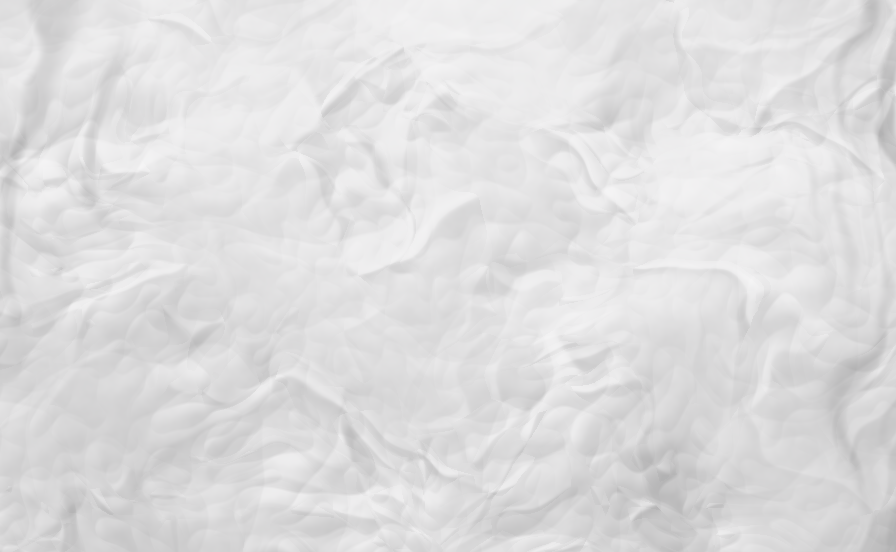
This texture is drawn by a WebGL 1 fragment shader. Its source:

```glsl
precision highp float;
// Crumpled white paper under soft light from above.
// Warped Voronoi facets with bent creases are layered over the slopes of
// ridged gradient noise, with broad shading and upright folds at the sides.
uniform vec2 u_resolution;

vec2 hash2(vec2 p) {
  vec3 q = fract(vec3(p.xyx) * vec3(0.1031, 0.1030, 0.0973));
  q += dot(q, q.yzx + 33.33);
  return fract((q.xx + q.yz) * q.zy);
}

// Gradient noise, roughly -0.7 to 0.7
float corner(vec2 cell, vec2 offset) {
  float angle = 6.2832 * hash2(cell + 57.0).x;
  return dot(vec2(cos(angle), sin(angle)), offset);
}

float noise(vec2 p) {
  vec2 i = floor(p), f = p - i;
  vec2 u = f * f * f * (f * (f * 6.0 - 15.0) + 10.0);
  vec2 e = vec2(1.0, 0.0);
  return mix(mix(corner(i, f), corner(i + e, f - e), u.x),
             mix(corner(i + e.yx, f - e.yx), corner(i + 1.0, f - 1.0), u.x), u.y);
}

mat2 rotation(float a) {
  return mat2(cos(a), sin(a), -sin(a), cos(a));
}

// Height of the wrinkled sheet: ridges with sharp valleys
float wrinkleHeight(vec2 p) {
  float height = 0.0, frequency = 2.6;
  for (int i = 0; i < 4; i++) {
    p = rotation(0.7) * p + 3.7;
    height += abs(noise(p * frequency)) / frequency;
    frequency *= 1.9;
  }
  return height;
}

// Tone of one flat facet: mostly faint, slanting across the cell
float facetTone(vec2 id, vec2 offset) {
  vec2 h = hash2(id + 19.0) * 2.0 - 1.0;
  return h.x * abs(h.x) + 0.7 * dot(h, offset);
}

// x: facet tone, y: light and dark sides of the creases between facets
vec2 facets(vec2 p, float softness, float creaseWidth) {
  vec2 base = floor(p), nearA = vec2(9.0), nearB = vec2(9.0);
  vec2 idA = base, idB = base;
  for (int j = -1; j <= 1; j++) {
    for (int i = -1; i <= 1; i++) {
      vec2 id = base + vec2(float(i), float(j));
      vec2 r = id + hash2(id) - p;
      if (dot(r, r) < dot(nearA, nearA)) {
        nearB = nearA; idB = idA;
        nearA = r; idA = id;
      } else if (dot(r, r) < dot(nearB, nearB)) {
        nearB = r; idB = id;
      }
    }
  }
  vec2 across = normalize(nearB - nearA + 1e-5);
  float d = max(dot(0.5 * (nearA + nearB), across), 0.0);
  float own = 0.5 + 0.5 * smoothstep(0.0, softness, d);
  float tone = mix(facetTone(idB, nearB), facetTone(idA, nearA), own);
  float strength = hash2(idA + idB + 7.0).x;
  float bend = d / creaseWidth * exp(1.0 - d / creaseWidth);
  return vec2(tone, bend * strength * strength * dot(across, vec2(0.45, -0.9)));
}

void main() {
  vec2 uv = gl_FragCoord.xy / u_resolution;
  vec2 p = gl_FragCoord.xy / u_resolution.y;
  vec2 warp = vec2(noise(p * 3.1 + 4.0), noise(p * 3.1 + 31.0)) * 0.16
            + vec2(noise(p * 11.0 + 9.0), noise(p * 11.0 + 63.0)) * 0.035;
  vec2 q = p + warp;

  // Broad light: bright upper middle, greyer foot and sides
  float side = abs(uv.x - 0.5) * 2.0;
  float value = mix(0.835, 0.912, smoothstep(-0.05, 0.75, uv.y));
  value -= 0.025 * side * side * side;
  value += 0.035 * noise(p * 2.2 + 12.0);

  // Facets from large to small, stretched along slanting directions
  vec2 large = facets(rotation(0.5) * q * vec2(3.6, 4.4) + 5.0, 0.035, 0.035);
  vec2 middle = facets(rotation(-0.6) * q * vec2(6.5, 8.5) + 40.0, 0.06, 0.06);
  vec2 small = facets(rotation(0.35) * q * vec2(13.0, 19.0) + 80.0, 0.12, 0.1);
  float crumple = smoothstep(-0.25, 0.4, noise(p * 3.4 + 20.0) + 0.25 * (0.5 - uv.y));
  value += 0.028 * large.x + 0.055 * large.y;
  value += (0.4 + 0.6 * crumple) * (0.026 * middle.x + 0.055 * middle.y);
  value += crumple * (0.022 * small.x + 0.045 * small.y);

  // Slope of the wrinkles toward the light
  vec2 r = p + 0.4 * warp;
  float slope = (wrinkleHeight(r + vec2(-0.003, 0.005)) - wrinkleHeight(r)) / 0.006;
  value -= (0.011 + 0.013 * crumple) * slope;

  // Long upright folds near the left and right edges
  float fold = noise(vec2(q.x * 13.0 + 2.0, p.y * 1.3));
  value -= 0.11 * smoothstep(0.05, 0.35, fold) * smoothstep(0.6, 0.9, side);

  // Faint fibre mottling, then compressed highlights
  value += 0.008 * noise(p * 38.0) + 0.006 * noise(p * 80.0);
  value -= 0.6 * max(value - 0.925, 0.0);
  value = max(value, 0.7);
  gl_FragColor = vec4(vec3(value, value - 0.002, value + 0.001), 1.0);
}
```
